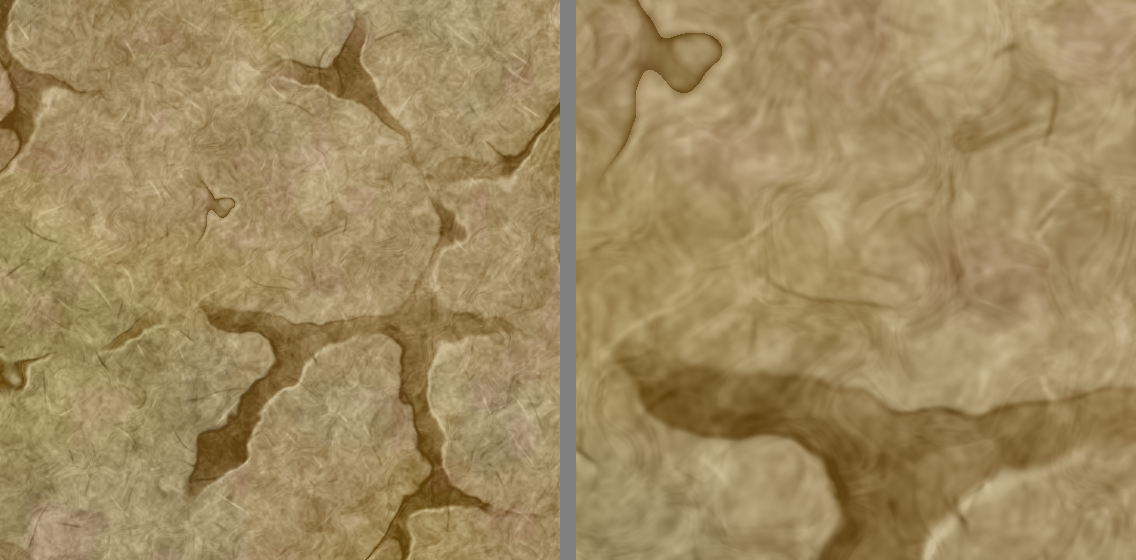
Left, the full canvas; right, a detail of the centre.
This texture is drawn by a Shadertoy shader. Its source:

```glsl
// Weathered sandstone: rounded slabs, earthy brown gaps, chipped facets and pale scratches.
#define SLAB_SCALE 2.6
#define GAP_WIDTH 0.021
#define GAP_DEPTH 0.56
#define RELIEF 2.9
#define GRAIN 0.42
#define BASE_TONE 0.79
#define DARK_EARTH vec3(0.43, 0.32, 0.13)
#define PALE_SAND vec3(0.71, 0.63, 0.47)
#define RUST vec3(0.47, 0.33, 0.16)
#define LICHEN vec3(0.60, 0.56, 0.43)
#define LIGHT_DIR vec2(-0.85, 0.53)

float hash(vec2 p) {
    vec3 q = fract(vec3(p.xyx) * 0.1031);
    q += dot(q, q.yzx + 33.33);
    return fract((q.x + q.y) * q.z);
}
vec2 hash2(vec2 p) { return vec2(hash(p + 3.7), hash(p + 71.3)); }
float bump(float x, float width) { return exp(-x * x / (width * width)); }

float noise(vec2 p) {
    vec2 i = floor(p), f = fract(p);
    f = f * f * (3.0 - 2.0 * f);
    return mix(mix(hash(i), hash(i + vec2(1, 0)), f.x),
               mix(hash(i + vec2(0, 1)), hash(i + vec2(1, 1)), f.x), f.y);
}
float fbm(vec2 p) {
    float sum = 0.0, amp = 0.5;
    for (int i = 0; i < 5; i++) {
        sum += amp * noise(p);
        p = mat2(1.6, 1.2, -1.2, 1.6) * p + 17.3;
        amp *= 0.5;
    }
    return sum / 0.97;
}

// Rounded distance to the slab border (x) and outward direction (yz)
vec3 slabs(vec2 p) {
    vec2 cell = floor(p), home = cell, toSeed = vec2(9.0), outward = vec2(0.0);
    for (int i = 0; i < 9; i++) {
        vec2 c = cell + vec2(i % 3 - 1, i / 3 - 1);
        vec2 r = c + 0.1 + 0.8 * hash2(c) - p;
        if (dot(r, r) < dot(toSeed, toSeed)) { toSeed = r; home = c; }
    }
    float total = 0.0;
    for (int i = 0; i < 25; i++) {
        if (i == 12) continue;
        vec2 c = home + vec2(i % 5 - 2, i / 5 - 2);
        vec2 r = c + 0.1 + 0.8 * hash2(c) - p;
        vec2 n = normalize(r - toSeed);
        float weight = exp(-14.0 * dot(0.5 * (r + toSeed), n));
        total += weight;
        outward += weight * n;
    }
    return vec3(-log(total) / 14.0, normalize(outward + 1e-6));
}

// Tone of small tilted chips, each a cell with its own shade and slope
float chips(vec2 p) {
    vec2 cell = floor(p), id = cell, near = vec2(9.0);
    float second = 9.0;
    for (int i = 0; i < 9; i++) {
        vec2 c = cell + vec2(i % 3 - 1, i / 3 - 1);
        vec2 r = c + hash2(c) - p;
        if (length(r) < length(near)) { second = length(near); near = r; id = c; }
        else second = min(second, length(r));
    }
    float tilt = dot(near, hash2(id + 13.0) - 0.5);
    return (hash(id + 6.0) - 0.5 + 1.1 * tilt) * smoothstep(0.0, 0.22, second - length(near));
}

// Short bent strokes, one candidate per grid cell
float strokes(vec2 p, float scale, float share, float spread, float seed) {
    float ink = 0.0;
    vec2 g = p * scale, cell = floor(g);
    for (int i = 0; i < 9; i++) {
        vec2 c = cell + vec2(i % 3 - 1, i / 3 - 1), k = c + seed;
        float angle = -0.85 + spread * (hash(k + 5.0) - 0.5) + 1.6 * step(0.75, hash(k + 9.0));
        vec2 along = vec2(cos(angle), sin(angle)), r = g - c - hash2(k + 20.0);
        float u = dot(r, along), halfLen = 0.15 + 0.4 * hash(k + 31.0);
        float v = dot(r, vec2(-along.y, along.x)) + (hash(k + 37.0) - 0.5) * u * u;
        float stroke = bump(v, 0.0022 * scale) * smoothstep(halfLen, 0.3 * halfLen, abs(u));
        ink = max(ink, stroke * step(hash(k + 44.0), share) * (0.4 + 0.6 * hash(k + 52.0)));
    }
    return ink;
}

void mainImage(out vec4 fragColor, in vec2 fragCoord) {
    vec2 p = fragCoord / iResolution.y;
    // Slab outlines with gaps of uneven width, closed in many places
    vec2 warp = vec2(fbm(p * 4.0 + 2.0), fbm(p * 4.0 + 40.0)) - 0.5;
    vec2 rough = vec2(noise(p * 28.0), noise(p * 28.0 + 60.0)) - 0.5;
    vec3 slab = slabs((p + 0.24 * warp + 0.012 * rough) * SLAB_SCALE + 4.0);
    vec2 fromCore = p - vec2(0.56, 0.5);
    float wide = smoothstep(0.55, 0.8, noise(p * 3.4 + 7.0) - 0.05 + 0.3 * exp(-9.0 * dot(fromCore, fromCore)));
    float open = max(wide, smoothstep(0.5, 0.64, noise(p * 5.0 + 23.0)));
    float edge = slab.x / SLAB_SCALE - mix(-0.003, GAP_WIDTH, wide);
    float gap = smoothstep(0.004, -0.004, edge) * open;
    float facing = dot(slab.yz, LIGHT_DIR);
    // Stone surface: blotches, lit relief, chips and grain
    vec2 q = p * 15.0 + 0.8 * rough;
    float tone = BASE_TONE + 0.55 * (fbm(p * 7.0 + 60.0) - 0.5);
    tone += RELIEF * (fbm(q) - fbm(q + LIGHT_DIR * 0.07));
    tone += 0.20 * chips(p * 17.0 + 0.9 * rough) + 0.22 * chips(p * 42.0 + 1.2 * rough);
    tone += GRAIN * (0.55 * noise(p * 180.0) + 0.45 * noise(p * 95.0 + 8.0) - 0.5);
    // Gaps, shadowed borders and bright rims
    tone -= GAP_DEPTH * gap * (0.5 + 0.8 * noise(p * 16.0 + 3.0));
    tone -= 0.10 * open * exp(-max(edge, 0.0) / 0.014);
    tone -= 0.55 * open * bump(edge, 0.0038) * smoothstep(0.5, -0.4, facing);
    tone += 0.42 * open * bump(edge - 0.006, 0.004) * smoothstep(0.1, 0.9, facing);
    // Dark nicks and pale scratches
    tone -= 0.48 * strokes(p + 0.05 * warp + 0.008 * rough, 9.0, 0.45, 2.6, 80.0);
    tone -= 0.30 * strokes(p + 0.01 * rough, 21.0, 0.4, 3.0, 140.0);
    tone += 0.42 * strokes(p + 0.004 * rough, 13.0, 0.4, 0.7, 0.0) * (1.0 - gap);
    // Earth to sand ramp with rusty, ochre and grey-green stains
    vec3 color = mix(DARK_EARTH, PALE_SAND, clamp(tone, -0.2, 1.3));
    float shade = 0.52 + 0.62 * clamp(tone, 0.0, 1.2);
    float stain = smoothstep(0.46, 0.66, fbm(p * 3.5 + 11.0) + 0.16 * (0.5 - p.x));
    color = mix(color, LICHEN * shade, 0.4 * stain * (1.0 - gap));
    color = mix(color, RUST * (shade + 0.25), 0.4 * gap * noise(p * 9.0 + 77.0));
    color.b -= 0.035 * smoothstep(0.5, 0.8, noise(p * 4.0 + 50.0));
    color += vec3(0.01, -0.008, 0.02) * smoothstep(0.65, 0.9, noise(p * 14.0 + 15.0));
    fragColor = vec4(clamp(color, 0.0, 1.0), 1.0);
}
```
